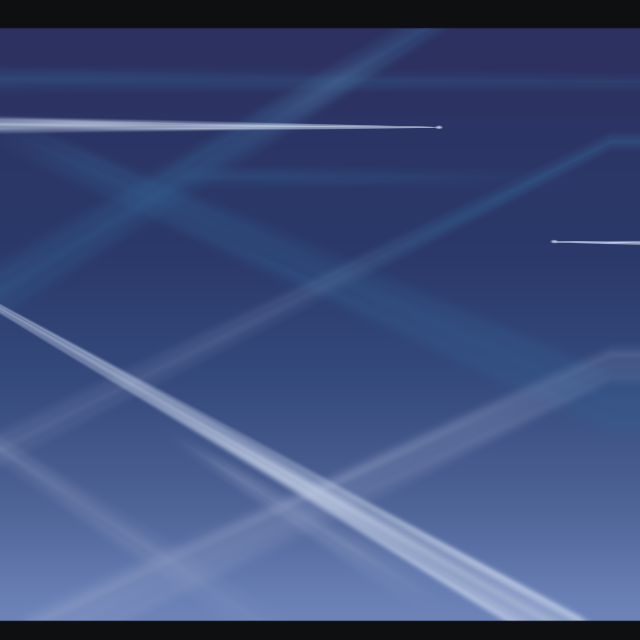
Reproduce this texture procedurally as a Shadertoy shader.

```glsl
// Crossing vapour trails on a dusk-blue sky between two dark bars.
// Each trail is a tapered soft band in its own along/across frame, with
// gradient noise stretched lengthwise to make wispy strands.

vec2 hashGradient(vec2 cell) {
    float n = fract(sin(dot(cell, vec2(127.1, 311.7))) * 43758.5);
    return vec2(cos(6.2832 * n), sin(6.2832 * n));
}

float gradientNoise(vec2 p) {
    vec2 i = floor(p), f = p - i;
    vec2 u = f * f * f * (f * (f * 6.0 - 15.0) + 10.0);
    vec2 e = vec2(0.0, 1.0);
    float low = mix(dot(hashGradient(i), f), dot(hashGradient(i + e.yx), f - e.yx), u.x);
    float high = mix(dot(hashGradient(i + e), f - e), dot(hashGradient(i + 1.0), f - 1.0), u.x);
    return mix(low, high, u.y);
}

// x: 0..1 from a to b, y: -1..1 across a band of half width wa to wb
vec2 trailFrame(vec2 p, vec2 a, vec2 b, float wa, float wb) {
    vec2 axis = b - a, dir = normalize(axis);
    float along = dot(p - a, dir) / length(axis);
    float width = max(mix(wa, wb, clamp(along, 0.0, 1.0)), 0.7 / iResolution.y);
    return vec2(along, dot(p - a, vec2(-dir.y, dir.x)) / width);
}

// Band opacity: soft sides, softened ends, lengthwise strands
float trail(vec2 q, float core) {
    float body = 1.0 - smoothstep(core, 1.2, abs(q.y));
    float ends = smoothstep(-0.015, 0.015, q.x) * (1.0 - smoothstep(0.985, 1.015, q.x));
    float strands = 1.0 + 0.45 * gradientNoise(vec2(q.x * 3.0, q.y * 2.6 + 7.3));
    return body * ends * strands;
}

vec3 skyColor(float y) {
    vec3 c = mix(vec3(0.43, 0.52, 0.73), vec3(0.29, 0.37, 0.57), smoothstep(0.0, 0.27, y));
    c = mix(c, vec3(0.20, 0.28, 0.48), smoothstep(0.21, 0.45, y));
    c = mix(c, vec3(0.165, 0.22, 0.41), smoothstep(0.40, 0.64, y));
    return mix(c, vec3(0.175, 0.19, 0.375), smoothstep(0.64, 0.96, y));
}

void mainImage(out vec4 fragColor, in vec2 fragCoord) {
    vec2 uv = fragCoord / iResolution.xy;
    float px = 1.0 / iResolution.y;
    vec3 color = skyColor(uv.y);
    vec3 haze = vec3(0.20, 0.39, 0.58), mist = vec3(0.60, 0.65, 0.79), ice = vec3(0.75, 0.80, 0.89);

    // Diagonal trails level out near the right edge
    vec2 bent = vec2(min(uv.x, 0.955), uv.y);

    // Old blue trails: two level, two diagonal
    vec2 q = trailFrame(uv, vec2(-0.1, 0.876), vec2(1.1, 0.871), 0.024, 0.014);
    color = mix(color, haze, 0.34 * trail(q, 0.0) * mix(1.0, 0.65, uv.x));
    q = trailFrame(uv, vec2(0.22, 0.724), vec2(0.95, 0.722), 0.020, 0.012);
    color = mix(color, haze, 0.28 * trail(q, 0.0) * smoothstep(0.0, 0.2, q.x) * (1.0 - smoothstep(0.3, 1.0, q.x)));
    q = trailFrame(uv, vec2(0.69, 0.974), vec2(-0.06, 0.510), 0.024, 0.043);
    color = mix(color, haze, 0.36 * trail(q, 0.2));
    color = mix(color, mist, 0.10 * exp(-pow((q.x - 0.25) / 0.12, 2.0)) * trail(q, 0.0));
    q = trailFrame(bent, vec2(0.0, 0.797), vec2(1.02, 0.340), 0.027, 0.052);
    color = mix(color, haze, 0.30 * trail(q, 0.4) * smoothstep(-0.05, 0.15, q.x));

    // Long middle trail, turning paler toward the lower left
    q = trailFrame(bent, vec2(1.01, 0.807), vec2(-0.05, 0.275), 0.013, 0.030);
    vec3 aged = mix(haze, mist, smoothstep(0.25, 0.65, q.x));
    color = mix(color, aged, mix(0.38, 0.17, smoothstep(0.2, 0.6, q.x)) * trail(q, 0.1));

    // Pale trail in the lower left
    q = trailFrame(uv, vec2(-0.04, 0.325), vec2(0.43, 0.010), 0.021, 0.036);
    color = mix(color, mist, 0.25 * trail(q, 0.0) * (1.0 - 0.6 * smoothstep(0.5, 1.0, q.x)));

    // Rising pale trail: a wide veil and two strands
    q = trailFrame(bent, vec2(1.0, 0.452), vec2(0.05, 0.000), 0.029, 0.046);
    float veil = trail(q, 0.3) * (0.6 + 0.4 * smoothstep(0.0, 0.3, q.x));
    color = mix(color, mist, 0.22 * veil);
    for (float side = -1.0; side < 2.0; side += 2.0) {
        float strand = exp(-pow((q.y - 0.55 * side) / 0.32, 2.0));
        color = mix(color, mist, (0.16 - 0.09 * side) * strand * veil);
    }

    // Main trail: side glow, widening body, bright heart, split rims
    q = trailFrame(uv, vec2(0.25, 0.330), vec2(0.72, 0.035), 0.012, 0.035);
    color = mix(color, mist, 0.32 * trail(q, 0.0) * smoothstep(0.0, 0.3, q.x) * (1.0 - smoothstep(0.6, 1.0, q.x)));
    q = trailFrame(uv, vec2(-0.03, 0.535), vec2(0.90, 0.002), 0.006, 0.037);
    float body = trail(q, 0.55);
    color = mix(color, ice, 0.50 * body);
    float heart = exp(-pow(q.y + 0.2, 2.0) * 5.0) * exp(-pow((q.x - 0.53) / 0.24, 2.0));
    color = mix(color, ice, 0.65 * heart * body);
    float rims = exp(-pow((abs(q.y) - 0.82) / 0.2, 2.0));
    color = mix(color, ice + 0.04, 0.55 * rims * body * smoothstep(0.4, 0.9, q.x));

    // Fresh level trails and the tiny craft leading them
    q = trailFrame(uv, vec2(-0.03, 0.805), vec2(0.682, 0.801), 0.014, 0.0012);
    color = mix(color, ice, trail(q, 0.3) * mix(0.66, 0.85, q.x));
    q = trailFrame(uv, vec2(0.868, 0.622), vec2(1.03, 0.620), 0.0015, 0.0042);
    color = mix(color, ice, 0.85 * trail(q, 0.2));
    for (float i = 0.0; i < 2.0; i++) {
        vec2 d = uv - mix(vec2(0.686, 0.801), vec2(0.866, 0.6225), i);
        float craft = length(d * vec2(0.5, 1.0)) - 0.0022;
        color = mix(color, vec3(0.82, 0.85, 0.92), 0.8 * (1.0 - smoothstep(-px, px, craft)));
    }

    // Dark bars above and below
    float inside = smoothstep(0.030 - px, 0.030 + px, uv.y) * (1.0 - smoothstep(0.956 - px, 0.956 + px, uv.y));
    fragColor = vec4(mix(vec3(0.05, 0.06, 0.065), color, inside), 1.0);
}
```
